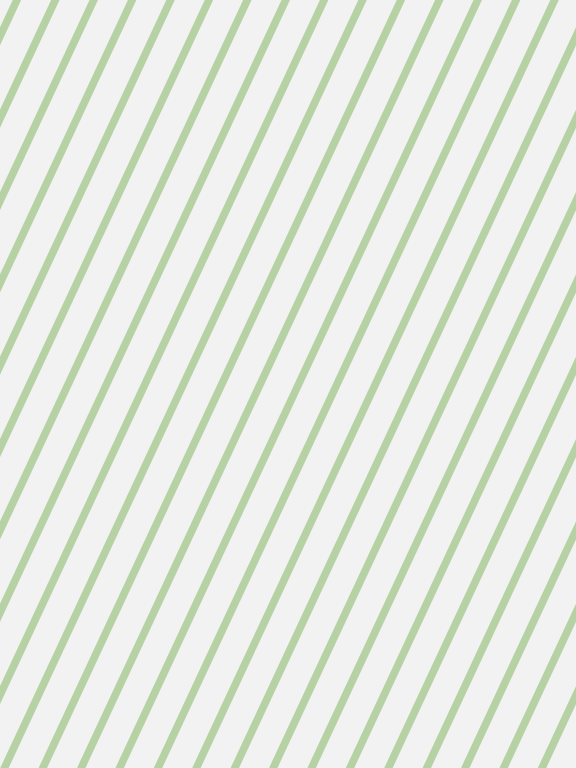
Write a Shadertoy shader that draws this pattern.

```glsl
// Thin green diagonal stripes, evenly spaced on a pale grey ground.

// Signed distance to the nearest stripe edge, in canvas widths.
float stripeDistance(vec2 p) {
    const float spacing = 1.0 / 15.0;   // horizontal gap between stripe centres
    float lean = radians(25.0);         // tilt away from vertical
    float across = (p.x - p.y * tan(lean)) / spacing - 0.115;
    float fromCentre = abs(fract(across + 0.5) - 0.5);
    return (fromCentre - 0.11) * spacing * cos(lean);
}

void mainImage(out vec4 fragColor, in vec2 fragCoord) {
    vec2 p = fragCoord / iResolution.x;
    float pixel = 1.0 / iResolution.x;

    vec3 ground = vec3(0.949);
    vec3 green = vec3(0.714, 0.824, 0.643);

    // Edge coverage over one pixel
    float coverage = clamp(0.5 - stripeDistance(p) / pixel, 0.0, 1.0);
    fragColor = vec4(mix(ground, green, coverage), 1.0);
}
```
